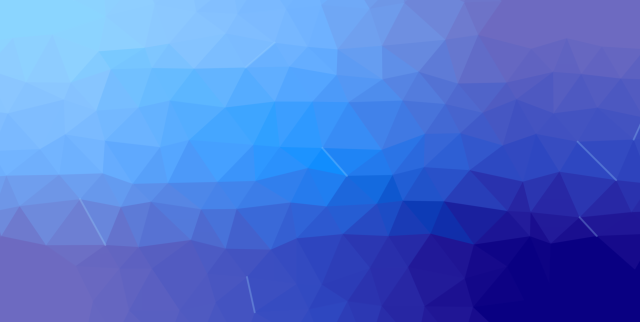
Reproduce this background procedurally as a Shadertoy shader.

```glsl
const vec2 CELL = vec2(0.132, 0.1036);   // mesh spacing, in canvas heights
const vec2 MESH_ORIGIN = vec2(0.03, 0.041);
const float JITTER = 0.29;

const vec3 SKY = vec3(0.54, 0.835, 1.0);
const vec3 AZURE = vec3(0.06, 0.56, 1.0);
const vec3 NAVY = vec3(0.035, 0.0, 0.51);
const vec3 GLINT = vec3(0.62, 0.84, 1.0);

vec2 hash2(vec2 p) {
    vec2 k = vec2(dot(p, vec2(127.1, 311.7)), dot(p, vec2(269.5, 183.3)));
    return fract(sin(k) * 43758.55);
}

// Sky at -1, azure at 0, navy at +1
vec3 ramp(float t) {
    return t < 0.0 ? mix(AZURE, SKY, -t) : mix(AZURE, NAVY, t);
}

float rampPosition(float x) {
    float d = x - 0.5;
    return clamp(d / (d < 0.0 ? 0.38 : 0.29), -1.0, 1.0);
}

// Average of a horizontal and a vertical ramp, violet where they disagree
vec3 backdrop(vec2 uv) {
    float across = rampPosition(uv.x);
    float down = rampPosition(1.0 - uv.y);
    vec3 color = 0.5 * (ramp(across) + ramp(down));
    color.r += 0.14 * (1.0 - exp(-3.0 * abs(across - down)));
    return color;
}

// Jittered lattice with every other row shifted by half a cell
vec2 meshVertex(vec2 id) {
    vec2 jitter = (hash2(id) - 0.5) * 2.0 * JITTER;
    vec2 shift = vec2(0.5 * mod(id.y, 2.0), 0.0);
    return (id + shift + jitter) * CELL + MESH_ORIGIN;
}

float cross2(vec2 a, vec2 b) {
    return a.x * b.y - a.y * b.x;
}

float edgeSide(vec2 p, vec2 a, vec2 b) {
    return cross2(normalize(b - a), p - a);
}

// Positive inside the triangle
float triangleDepth(vec2 p, vec2 a, vec2 b, vec2 c) {
    float winding = sign(cross2(b - a, c - a));
    return min(min(winding * edgeSide(p, a, b), winding * edgeSide(p, b, c)),
               winding * edgeSide(p, c, a));
}

float segmentDistance(vec2 p, vec2 a, vec2 b) {
    vec2 ab = b - a;
    return length(p - a - ab * clamp(dot(p - a, ab) / dot(ab, ab), 0.0, 1.0));
}

// Flat colour weighted by edge coverage; weight in alpha
vec4 facet(vec2 p, vec2 a, vec2 b, vec2 c, float aspect, float soft) {
    float coverage = smoothstep(-soft, soft, triangleDepth(p, a, b, c));
    vec2 center = (a + b + c) / 3.0;
    vec2 wobble = (hash2(center * 37.0) - 0.5) * vec2(0.02, 0.035);
    return vec4(backdrop(center / vec2(aspect, 1.0) + wobble), 1.0) * coverage;
}

void mainImage(out vec4 fragColor, in vec2 fragCoord) {
    float aspect = iResolution.x / iResolution.y;
    float soft = 0.75 / iResolution.y;
    vec2 p = fragCoord / iResolution.y;
    vec2 home = floor((p - MESH_ORIGIN) / CELL);

    vec4 sum = vec4(backdrop(p / vec2(aspect, 1.0)), 1.0) * 0.001;
    float glint = 0.0;

    for (int j = -1; j <= 1; j++) {
        for (int i = -1; i <= 1; i++) {
            vec2 id = home + vec2(i, j);
            vec2 a = meshVertex(id);
            vec2 b = meshVertex(id + vec2(1, 0));
            vec2 c = meshVertex(id + vec2(1, 1));
            vec2 d = meshVertex(id + vec2(0, 1));

            // Rotate the corners so that a-c is the shorter diagonal
            if (distance(b, d) < distance(a, c)) {
                vec2 first = a;
                a = b; b = c; c = d; d = first;
            }
            sum += facet(p, a, b, c, aspect, soft);
            sum += facet(p, a, c, d, aspect, soft);

            // A few edges catch a hairline of light
            float lit = step(0.965, hash2(id + 71.0).x);
            float hairline = 1.0 - smoothstep(0.0005, 0.0005 + 2.0 * soft, segmentDistance(p, a, c));
            glint = max(glint, lit * hairline);
        }
    }

    vec3 color = mix(sum.rgb / sum.a, GLINT, 0.3 * glint);
    fragColor = vec4(color, 1.0);
}
```
